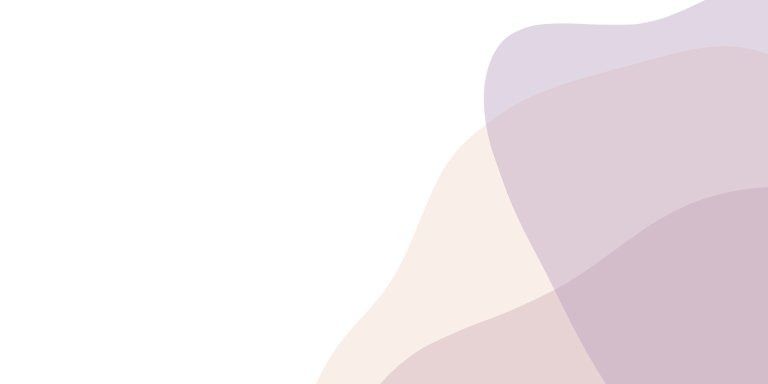
A Shadertoy shader for this background:

```glsl
// Soft overlapping waves in cream, rose and translucent lavender on white.
// Each outline is a smooth cubic spline through a few knots; the signed
// distance to it, estimated from the slope, gives an antialiased mask.

const int KNOTS = 8;

// Signed distance below a spline; each knot holds (position, height, slope).
// Beyond its end knots the spline continues as a straight line.
float below(vec2 p, vec3 knots[KNOTS]) {
    float x = clamp(p.x, knots[0].x, knots[KNOTS - 1].x);
    vec3 a = knots[0], b = knots[1];
    for (int i = 1; i < KNOTS - 1; i++) {
        if (x > knots[i].x) {
            a = knots[i];
            b = knots[i + 1];
        }
    }

    // Cubic Hermite segment and its derivative
    float span = b.x - a.x;
    float t = (x - a.x) / span;
    float chord = b.y - a.y;
    float c2 = 3.0 * chord - span * (2.0 * a.z + b.z);
    float c3 = span * (a.z + b.z) - 2.0 * chord;
    float height = a.y + t * (span * a.z + t * (c2 + t * c3));
    float slope = a.z + t * (2.0 * c2 + 3.0 * t * c3) / span;

    height += slope * (p.x - x);
    return (height - p.y) / sqrt(1.0 + slope * slope);
}

float mask(float dist) {
    return clamp(dist * iResolution.y + 0.5, 0.0, 1.0);
}

void mainImage(out vec4 fragColor, in vec2 fragCoord) {
    // Canvas spans 2 by 1 units
    vec2 p = fragCoord / iResolution.xy * vec2(2.0, 1.0);

    // Large cream hill
    float cream = below(p, vec3[KNOTS](
        vec3(0.823, 0.000, 2.20), vec3(1.042, 0.310, 1.90),
        vec3(1.133, 0.518, 2.10), vec3(1.263, 0.674, 0.80),
        vec3(1.484, 0.786, 0.31), vec3(1.693, 0.844, 0.265),
        vec3(1.880, 0.880, 0.02), vec3(2.000, 0.859, -0.36)));

    // Low rose hill
    float rose = below(p, vec3[KNOTS](
        vec3(0.990, 0.000, 1.15), vec3(1.081, 0.081, 0.70),
        vec3(1.172, 0.128, 0.47), vec3(1.302, 0.180, 0.40),
        vec3(1.443, 0.245, 0.52), vec3(1.641, 0.378, 0.72),
        vec3(1.823, 0.479, 0.35), vec3(2.000, 0.513, 0.07)));

    // Lavender drape: upper edge over x, left edge over y
    float lavenderTop = below(p, vec3[KNOTS](
        vec3(1.302, 0.885, 1.25), vec3(1.354, 0.922, 0.45),
        vec3(1.458, 0.939, 0.02), vec3(1.563, 0.936, -0.02),
        vec3(1.641, 0.936, 0.03), vec3(1.706, 0.947, 0.25),
        vec3(1.771, 0.970, 0.42), vec3(1.836, 1.000, 0.49)));
    float lavenderLeft = -below(p.yx, vec3[KNOTS](
        vec3(0.000, 1.578, -0.65), vec3(0.245, 1.444, -0.49),
        vec3(0.458, 1.337, -0.44), vec3(0.583, 1.290, -0.36),
        vec3(0.674, 1.266, -0.16), vec3(0.740, 1.260, 0.00),
        vec3(0.823, 1.271, 0.30), vec3(0.885, 1.302, 0.78)));
    float lavender = min(lavenderTop, lavenderLeft);

    // Layers from back to front
    vec3 color = vec3(1.0);
    color = mix(color, vec3(0.980, 0.933, 0.914), mask(cream));
    color = mix(color, vec3(0.905, 0.829, 0.829), mask(rose));
    color = mix(color, vec3(0.710, 0.608, 0.733), 0.4 * mask(lavender));

    fragColor = vec4(color, 1.0);
}
```
